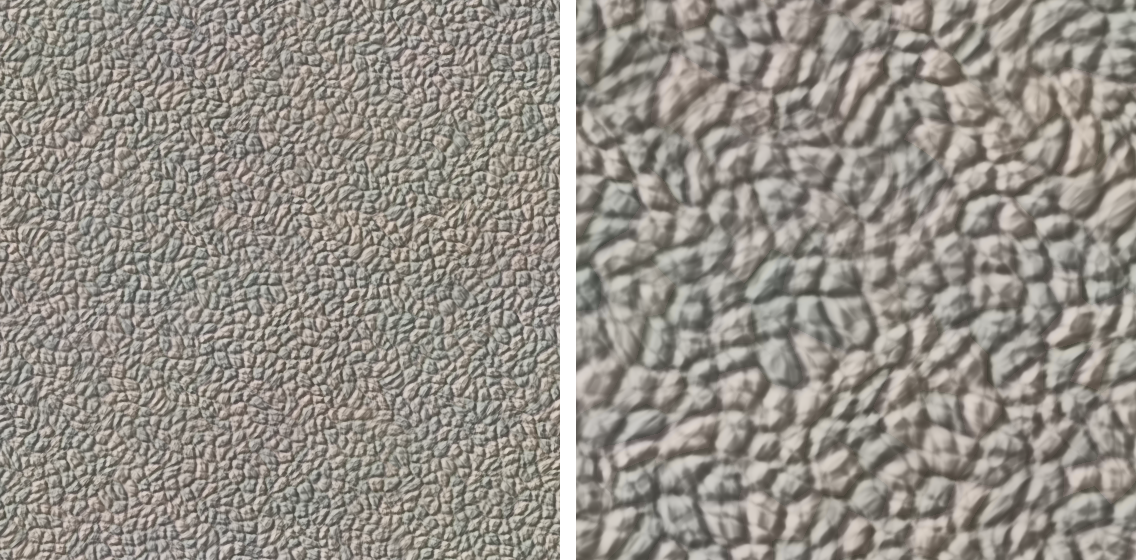
Left: the whole. Right: its middle third, enlarged.
Reproduce this texture procedurally as a Shadertoy shader.

```glsl
// Rough grey-beige stone surface: small packed grains in raking light from the upper left.

#define GRAIN_SCALE 50.0            // grains across the canvas
#define FINE_RATIO 1.9              // fine grit relative to the grains
#define CREASE_RATIO 0.42           // long creases relative to the grains
#define FINE_HEIGHT 0.45
#define CREASE_HEIGHT 0.35
#define STRETCH 1.25                // grain elongation
#define GRAIN_AXIS vec2(0.62, 0.785)
#define LIGHT_DIR vec2(-0.80, 0.60)
#define LIGHT_REACH 0.34            // relief sampling distance, in grains
#define MEAN_TONE 0.565
#define CONTRAST 0.29
#define WARMTH vec3(0.02, 0.0, -0.03)

vec2 hash2(vec2 p) {
    vec3 q = fract(p.xyx * vec3(0.1031, 0.1030, 0.0973));
    q += dot(q, q.yzx + 33.33);
    return fract((q.xx + q.yz) * q.zy);
}

// Cellular noise: nearest distance, second distance, random id of the cell
vec3 cells(vec2 p) {
    vec2 base = floor(p), local = p - base;
    vec3 best = vec3(8.0, 8.0, 0.0);
    for (int y = -1; y <= 1; y++) {
        for (int x = -1; x <= 1; x++) {
            vec2 cell = vec2(x, y);
            vec2 seed = hash2(base + cell);
            float d = length(cell + 0.05 + 0.9 * seed - local);
            if (d < best.x) best = vec3(d, best.x, fract(seed.x * 7.3 + seed.y * 3.7));
            else best.y = min(best.y, d);
        }
    }
    return best;
}

// Layered sines, roughly -1 to 1
float drift(vec2 p) {
    float sum = 0.0, weight = 0.5;
    for (int i = 0; i < 4; i++) {
        sum += weight * sin(p.x + 1.7 * sin(p.y + float(i))) * cos(0.8 * p.y - 0.4 * p.x);
        p = mat2(0.8, 0.6, -0.6, 0.8) * p * 1.9 + 2.3;
        weight *= 0.62;
    }
    return sum;
}

// Flat-topped, slightly domed grain
float grainHeight(vec3 c) {
    return smoothstep(0.0, 0.45, c.y - c.x) - 0.5 * c.x;
}

// Canvas position to grain space: bent, then compressed along the grain axis
vec2 grainSpace(vec2 uv) {
    vec2 p = uv * GRAIN_SCALE;
    p += 0.22 * vec2(sin(1.3 * p.y + 2.0 * sin(0.37 * p.x)),
                     sin(1.1 * p.x + 2.0 * sin(0.43 * p.y)));
    return p + GRAIN_AXIS * dot(p, GRAIN_AXIS) * (1.0 / STRETCH - 1.0) + 150.0;
}

// Returns relief height and the id of the grain
vec2 relief(vec2 uv) {
    vec2 p = grainSpace(uv);
    vec3 grain = cells(p);
    vec3 fine = cells(p * FINE_RATIO + 17.0);
    vec3 crease = cells(p * CREASE_RATIO + 41.0);
    float height = grainHeight(grain) + FINE_HEIGHT * grainHeight(fine);
    height += CREASE_HEIGHT * smoothstep(0.0, 0.16, crease.y - crease.x);
    return vec2(height, grain.z);
}

void mainImage(out vec4 fragColor, in vec2 fragCoord) {
    vec2 uv = fragCoord / iResolution.y;

    // Directional relief: surfaces falling towards the light are bright
    vec2 reach = 0.5 * LIGHT_DIR * LIGHT_REACH / GRAIN_SCALE;
    vec2 near = relief(uv - reach);
    vec2 far = relief(uv + reach);
    float slope = near.x - far.x;
    slope *= 1.0 + 0.22 * drift(uv * 11.0 + 4.0);
    float light = slope / sqrt(1.0 + slope * slope);

    // Tone: raking light, darker crevices, small differences between grains
    float tone = MEAN_TONE + CONTRAST * light;
    tone += 0.06 * (0.5 * (near.x + far.x) - 0.9);
    tone += 0.05 * (near.y - 0.5) + 0.015 * drift(uv * 7.0);

    // Mineral tints: pink to green, and blue-grey to ochre
    float pink = 0.7 * drift(uv * 9.0 + 8.0) + 0.9 * (near.y - 0.5);
    float ochre = 0.8 * drift(uv * 6.0 + 20.0) + 0.8 * (far.y - 0.5);
    vec3 color = tone + WARMTH;
    color += pink * vec3(0.020, -0.010, 0.0) + ochre * vec3(0.012, 0.004, -0.022);

    fragColor = vec4(clamp(color, 0.0, 1.0), 1.0);
}
```
